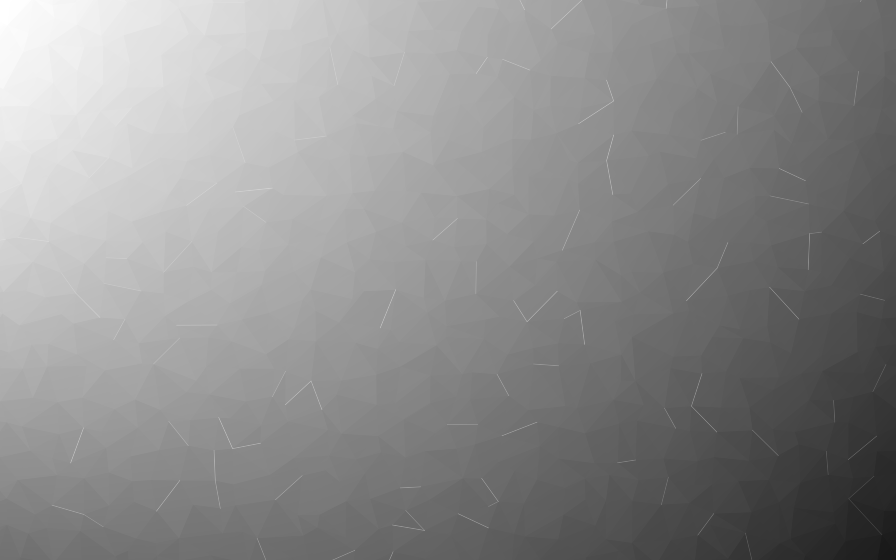
Write a WebGL 1 fragment shader that draws this background.

```glsl
precision highp float;
// Low-poly grey backdrop: a diagonal light falloff cut into triangular facets.
// A jittered grid is split into triangles; each one takes the tone at its
// centroid, and a few scattered edges show as fine pale seams.

#define ROWS 21.0          // grid cells over the canvas height
#define JITTER 0.76        // vertex displacement in cells
#define FLATNESS 0.65      // share of flat tone against the smooth gradient
#define FACET_VARIATION 0.022
#define SEAM_CHANCE 0.045
#define SEAM_LIGHT 0.19
#define SEAM_WIDTH 0.028   // in cells
#define TOP_TONES vec3(1.01, 0.71, 0.41)
#define MID_TONES vec3(0.79, 0.58, 0.29)
#define LOW_TONES vec3(0.43, 0.37, 0.09)

uniform vec2 u_resolution;

float hash(vec2 p) {
  vec3 q = fract(vec3(p.xyx) * 0.1031);
  q += dot(q, q.yzx + 33.33);
  return fract((q.x + q.y) * q.z);
}

// Quadratic through three values at t = 0, 0.5 and 1
float curve(vec3 v, float t) {
  float control = 2.0 * v.y - 0.5 * (v.x + v.z);
  return mix(mix(v.x, control, t), mix(control, v.z, t), t);
}

float gradientTone(vec2 uv) {
  uv = clamp(uv, 0.0, 1.0);
  vec3 column = vec3(curve(LOW_TONES, uv.x), curve(MID_TONES, uv.x),
                     curve(TOP_TONES, uv.x));
  return curve(column, uv.y);
}

vec2 vertexAt(vec2 id) {
  return id + JITTER * (vec2(hash(id + 17.0), hash(id + 91.0)) - 0.5);
}

// Signed distance to the line a-b, positive on its left
float sideDistance(vec2 p, vec2 a, vec2 b) {
  vec2 dir = normalize(b - a);
  return dir.x * (p.y - a.y) - dir.y * (p.x - a.x);
}

float segmentDistance(vec2 p, vec2 a, vec2 b) {
  vec2 ab = b - a;
  return length(p - a - ab * clamp(dot(p - a, ab) / dot(ab, ab), 0.0, 1.0));
}

// Pale line on a few edges; the key is the same from both neighbours
float seamLine(vec2 p, vec2 a, vec2 b, vec2 key, float pixel) {
  float shown = step(hash(key + 211.0), SEAM_CHANCE);
  float halfWidth = 0.5 * SEAM_WIDTH;
  float d = segmentDistance(p, a, b);
  float line = 1.0 - smoothstep(halfWidth - 0.5 * pixel, halfWidth + 0.5 * pixel, d);
  return shown * line * mix(0.5, 1.0, hash(key + 57.0));
}

// Adds one counter-clockwise triangle: sum = (tone * coverage, coverage)
void addFacet(vec2 p, vec2 ia, vec2 ib, vec2 ic, vec2 cells, float pixel,
              inout vec2 sum, inout float seam) {
  vec2 a = vertexAt(ia), b = vertexAt(ib), c = vertexAt(ic);
  float inside = min(sideDistance(p, a, b),
                     min(sideDistance(p, b, c), sideDistance(p, c, a)));
  float coverage = smoothstep(-0.5 * pixel, 0.5 * pixel, inside);
  float tone = gradientTone((a + b + c) / 3.0 / cells);
  tone += FACET_VARIATION * (hash(ia + ib + ic + 0.37 * ib) - 0.5);
  sum += vec2(tone, 1.0) * coverage;
  seam = max(seam, seamLine(p, a, b, ia + ib, pixel));
  seam = max(seam, seamLine(p, b, c, ib + ic, pixel));
  seam = max(seam, seamLine(p, c, a, ic + ia, pixel));
}

void main() {
  vec2 uv = gl_FragCoord.xy / u_resolution;
  vec2 cells = ROWS * u_resolution / u_resolution.y;
  vec2 p = uv * cells;
  float pixel = ROWS / u_resolution.y;

  // Facets of the nearby quads, each split along its shorter diagonal
  vec2 sum = vec2(0.0);
  float seam = 0.0;
  for (int j = -1; j <= 1; j++) {
    for (int i = -1; i <= 1; i++) {
      vec2 sw = floor(p) + vec2(float(i), float(j));
      vec2 se = sw + vec2(1.0, 0.0);
      vec2 ne = sw + vec2(1.0, 1.0);
      vec2 nw = sw + vec2(0.0, 1.0);
      float rising = distance(vertexAt(sw), vertexAt(ne));
      float falling = distance(vertexAt(se), vertexAt(nw));
      if (rising < falling) {
        addFacet(p, sw, se, ne, cells, pixel, sum, seam);
        addFacet(p, sw, ne, nw, cells, pixel, sum, seam);
      } else {
        addFacet(p, sw, se, nw, cells, pixel, sum, seam);
        addFacet(p, se, ne, nw, cells, pixel, sum, seam);
      }
    }
  }

  float smoothTone = gradientTone(uv);
  float facetTone = sum.y > 0.01 ? sum.x / sum.y : smoothTone;
  float tone = mix(smoothTone, facetTone, FLATNESS);

  // Seams fade out where the ground is bright
  tone += SEAM_LIGHT * seam * (1.0 - smoothstep(0.45, 0.95, smoothTone));
  gl_FragColor = vec4(vec3(clamp(tone, 0.0, 1.0)), 1.0);
}
```
